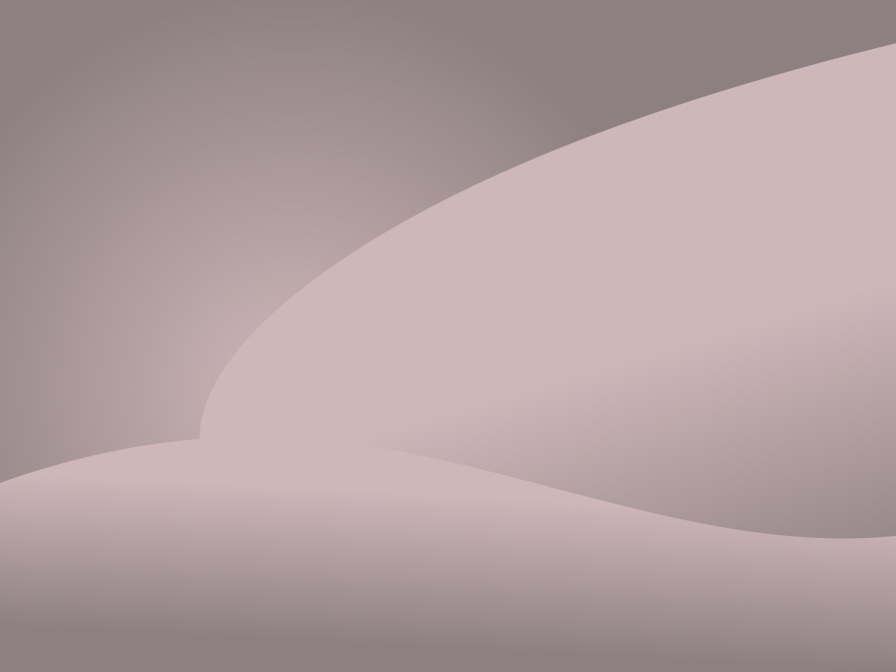
Write a WebGL 2 fragment shader that draws this background.

```glsl
#version 300 es
// Dusty rose backdrop: a soft radial glow behind a sweeping dune and a low hill.
precision highp float;

uniform vec2 u_resolution;
out vec4 fragColor;

const vec3 ROSE = vec3(0.808, 0.714, 0.725);
const vec3 TAUPE = vec3(0.553, 0.502, 0.510);

// Linear blend from taupe at one level to rose at the other.
vec3 shade(float level, float dark, float light) {
    return mix(TAUPE, ROSE, clamp((level - dark) / (light - dark), 0.0, 1.0));
}

// Coverage of the region where the signed field is positive.
float cover(float field) {
    return clamp(0.5 + field / fwidth(field), 0.0, 1.0);
}

// Left boundary of the dune, close to a parabola lying on its side.
float duneEdge(float y) {
    float h = max(y - 0.347, 0.0);
    float bend = h - 0.425;
    return 0.2227 + h * h * (2.147 + 3.585 * bend * bend);
}

// Top of the hill: a round left flank and a long right flank that levels out.
float hillTop(float x) {
    float s = x - 0.29;
    float steepness = s < 0.0 ? 0.826 : 1.076 - 1.102 * s;
    return 0.3507 - s * s * steepness;
}

void main() {
    vec2 p = gl_FragCoord.xy / u_resolution;
    float aspect = u_resolution.x / u_resolution.y;

    // Radial glow
    float radius = length(vec2(p.x * aspect, p.y) - vec2(0.434, 0.427));
    vec3 color = shade(radius, 0.59, 0.0);

    // Dune, darkening towards the lower right
    vec3 dune = shade(p.y - 0.387 * p.x, -0.264, 0.196);
    color = mix(color, dune, cover(p.x - duneEdge(p.y)));

    // Hill, darkening towards its base
    vec3 hill = shade(p.y + 0.067 * p.x, 0.068, 0.297);
    color = mix(color, hill, cover(p.y - hillTop(p.x)) * -1.0 + 1.0);

    fragColor = vec4(color, 1.0);
}
```
